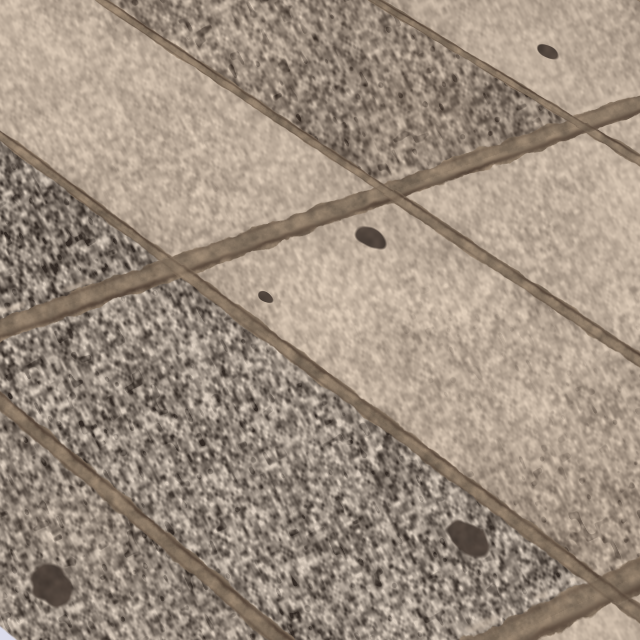
Reproduce this texture procedurally as a three.js fragment shader.

```glsl
// Weathered stone paving in perspective: long slabs, mortar joints, speckled wear and drill holes.
varying vec2 vUv;

#define PALE vec3(0.84, 0.77, 0.695)
#define SHADOW vec3(0.21, 0.165, 0.135)
#define MORTAR vec3(0.53, 0.46, 0.385)
#define GROOVE vec3(0.30, 0.235, 0.19)
#define HOLE vec3(0.29, 0.245, 0.215)
#define BEYOND vec3(0.86, 0.86, 0.92)
#define JOINT_HALF vec2(0.034, 0.029)
#define HOLE_RADIUS vec2(0.052, 0.038)
#define GRAIN 146.0
#define EDGE 0.0015

float hash(vec2 p) {
  vec3 q = fract(vec3(p.xyx) * 0.1031);
  q += dot(q, q.yzx + 33.33);
  return fract((q.x + q.y) * q.z);
}

float noise(vec2 p) {
  vec2 i = floor(p), f = fract(p);
  f = f * f * (3.0 - 2.0 * f);
  return mix(mix(hash(i), hash(i + vec2(1.0, 0.0)), f.x),
             mix(hash(i + vec2(0.0, 1.0)), hash(i + 1.0), f.x), f.y);
}

float fbm(vec2 p) {
  float sum = 0.0, amp = 0.5;
  for (int i = 0; i < 4; i++) {
    sum += amp * noise(p);
    p = p * 2.03 + 17.3;
    amp *= 0.5;
  }
  return sum / 0.9375;
}

// Canvas to paving plane: x counts slabs across, y counts slabs along
vec2 toPlane(vec2 p) {
  float depth = 0.3661 - 0.0075 * p.x - 0.1055 * p.y;
  return vec2(1.3545 - 0.605 * p.x - p.y,
              0.473 * (0.4855 + 0.352 * p.x - p.y)) / depth;
}

// x: darkening, y: speckle strength; both 0 on a smooth slab, 1 on a worn one
vec2 wear(vec2 id, vec2 cell) {
  if (id.y > 0.5) return vec2(0.15);
  if (id.x > 1.5) return id.y < -0.5 ? vec2(1.2, 1.05) : vec2(0.88, id.x > 2.5 ? 0.85 : 1.0);
  if (id.y < -0.5 && abs(id.x) < 0.5) return vec2(0.6 + 0.45 * cell.y, 0.62);
  if (id.y < -0.5) return vec2(id.x < 0.0 ? 0.3 : 0.1, 0.2);
  return vec2(0.08 + 0.45 * smoothstep(0.25, 1.0, cell.y), 0.12 + 0.35 * cell.y);
}

vec3 stone(vec2 p, vec2 id, vec2 cell) {
  float stain = fbm(p * 6.0 + id * 7.1 + 40.0);
  vec2 worn = max(wear(id, cell) + (stain - 0.5) * vec2(0.45, 0.3), 0.0);

  // Mineral grain drawn out along a steep slant, with a finer layer on top
  vec2 q = vec2(dot(p, vec2(0.89, 0.45)), 0.68 * dot(p, vec2(-0.45, 0.89))) * GRAIN + 200.0;
  float grain = 0.62 * noise(q) + 0.38 * noise(q * 1.8 + 9.0);
  float tone = mix(0.89, 0.56, worn.x) + (grain - 0.5) * mix(0.2, 1.3, worn.y);
  tone += (fbm(p * 13.0 + 5.0) - 0.5) * 0.2;

  // Sparse pits and grime gathered along the rims
  float pits = smoothstep(0.76, 0.9, noise(q * 0.7 + 31.0));
  tone -= pits * smoothstep(0.15, 0.5, worn.y) * 0.24;
  vec2 rim = min(cell, 1.0 - cell) * vec2(1.0, 2.2);
  tone -= 0.2 * exp(-min(rim.x, rim.y) * 18.0) * stain;

  vec3 color = mix(SHADOW, PALE, clamp(tone, 0.0, 1.06));
  return mix(color, vec3(dot(color, vec3(0.333))), 0.25 * smoothstep(0.5, 1.0, worn.y));
}

// One drill hole per slab in some slabs, with a smaller chip beside it in one column
float holes(vec2 p, vec2 id, vec2 cell) {
  if (id.y > 0.5 || (id.y < -0.5 ? id.x > -0.5 : id.x < 0.5)) return 0.0;
  vec2 center = fract(vec2(0.671, -1.55) + id.x * vec2(-0.56, 2.1175)
              + id.x * id.x * vec2(0.159, -0.4705) + id.y * vec2(-0.294, 0.099));
  float mask = 0.0;
  for (int i = 0; i < 2; i++) {
    float chip = float(i);
    if (i == 1 && abs(id.x - 1.0) > 0.5) break;
    float size = (1.0 + 0.12 * (id.x - 1.0)) * (1.0 - 0.52 * chip);
    vec2 offset = (cell - center - chip * vec2(0.583, 0.05)) / (HOLE_RADIUS * size);
    offset.x -= 0.35 * offset.y;
    float d = length(offset) + 0.25 * (noise(p * 70.0) - 0.5);
    mask = max(mask, 1.0 - smoothstep(0.86, 1.1, d));
  }
  return mask;
}

// Mortar strip; s runs from -1 to 1 across the joint, with a dark crack near one side
vec3 mortar(vec2 p, float s, float side) {
  float grit = fbm(p * 60.0 + side * 12.0 + 30.0);
  vec3 color = MORTAR * (0.7 + 0.6 * grit);
  float crack = exp(-pow((s - side * 0.68 + 0.4 * (grit - 0.5)) / 0.26, 2.0));
  float seam = 0.45 * exp(-pow((s + side * 0.85) / 0.2, 2.0));
  return mix(color, GROOVE, max(crack, seam) * (0.45 + 0.55 * noise(p * 22.0)));
}

void main() {
  vec2 p = vUv;
  vec2 plane = toPlane(p);
  vec2 id = floor(plane), cell = fract(plane);
  vec3 color = stone(p, id, cell);
  color = mix(color, HOLE * (0.85 + 0.3 * noise(p * 90.0)), 0.95 * holes(p, id, cell));

  // Joints with ragged edges; long ones narrow towards the back
  vec2 fray = vec2(fbm(p * 40.0), fbm(p * 40.0 + 70.0)) - 0.5;
  vec2 halfWidth = JOINT_HALF * vec2(plane.y < 0.0 ? 0.8 : 1.0, 1.0);
  vec2 s = (plane - floor(plane + 0.5)) / halfWidth;
  vec2 soft = EDGE * vec2(3.2, 1.6) / halfWidth;
  vec2 joint = 1.0 - smoothstep(1.0 - soft, 1.0 + soft, abs(s) + fray * 0.8);

  // Broken pale lip on the far side of the cross joints
  float lip = exp(-pow((s.y + 1.35) / 0.3, 2.0)) * smoothstep(0.45, 0.7, noise(p * 38.0));
  color = mix(color, PALE, 0.5 * lip);
  color = mix(color, mortar(p, s.y, 1.0), joint.y * 0.92);
  color = mix(color, mortar(p, s.x, -1.0), joint.x * mix(0.94, 0.6, joint.y));

  // Pale ground past the rounded corner of the paving
  float corner = p.x + 1.2 * p.y - 0.026;
  color = mix(BEYOND, color, smoothstep(-EDGE * 2.0, EDGE * 2.0, corner));
  gl_FragColor = vec4(color, 1.0);
}
```
